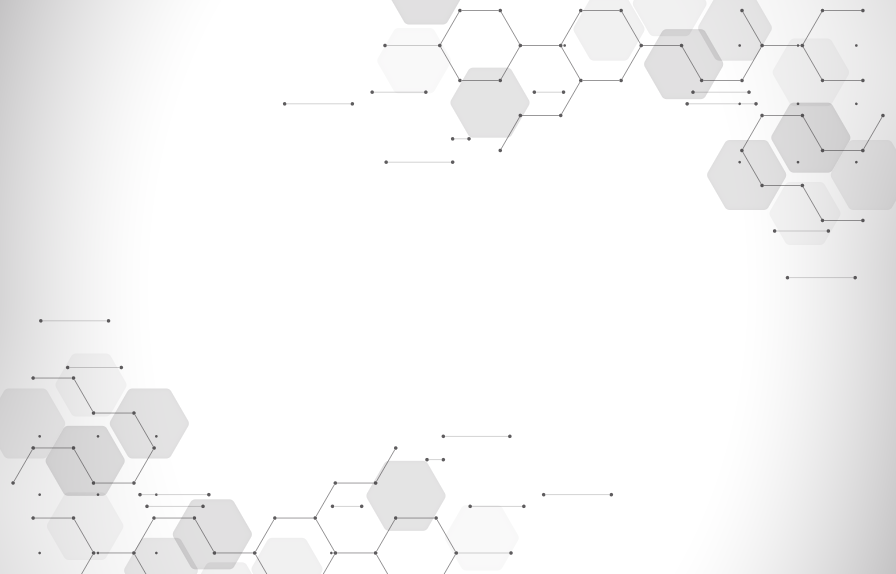
Give the GLSL for this background, as a Shadertoy shader.

```glsl
const vec2  SHEET = vec2(768.0, 492.0);        // design units, y measured downwards
const vec2  TWIN_SUM = vec2(768.0, 513.0);     // a point and its half-turn twin add up to this
const vec2  LATTICE_ORIGIN = vec2(411.5, 39.0);
const vec2  LATTICE_STEP = vec2(51.8, 30.0);
const float CELL_RADIUS = 34.6;
const float CORNER_ROUND = 5.0;
const vec2  GLOW_RADII = vec2(250.0, 365.0);
const float VIGNETTE = 0.42;
const float LINE_HALF = 0.35;
const float NODE_RADIUS = 1.5;
const vec3  PAPER = vec3(1.0);
const vec3  INK = vec3(0.16, 0.15, 0.16);
const vec3  SHADE_TINT = vec3(0.99, 1.01, 0.99);

// Filled plates: centre, apothem, darkness
const vec4 PLATES[12] = vec4[](
    vec4(640, 150, 30, 0.11), vec4(420, 88, 30, 0.105), vec4(586, 55, 30, 0.12),
    vec4(695, 118, 30, 0.12), vec4(630, 24, 28, 0.085), vec4(365, -9, 30, 0.12),
    vec4(746, 150, 30, 0.06), vec4(695, 62, 29, 0.035), vec4(522, 25, 27, 0.055),
    vec4(355, 52, 28, 0.025), vec4(690, 183, 27, 0.035), vec4(574, 3, 28, 0.055));

// Wire cells: lattice column, half row, bit mask of the six edges
const ivec3 CELLS[11] = ivec3[](
    ivec3(0, 0, 63), ivec3(2, 0, 63), ivec3(4, 0, 57), ivec3(6, 0, 30),
    ivec3(1, 1, 50), ivec3(0, 2, 32), ivec3(3, 1, 2), ivec3(5, 1, 18),
    ivec3(5, 3, 29), ivec3(6, 4, 26), ivec3(7, 3, 4));

// Horizontal rails: start x, end x, y
const vec3 RAILS[10] = vec3[](
    vec3(244, 302, 89), vec3(331, 388, 139), vec3(319, 365, 79), vec3(330, 377, 39),
    vec3(388, 402, 119), vec3(589, 648, 89), vec3(594, 642, 79), vec3(664, 710, 198),
    vec3(675, 733, 238), vec3(458, 483, 79));

float hash(vec2 p) {
    return fract(sin(dot(p, vec2(127.1, 311.7))) * 4375.85);
}

float hexagon(vec2 p, float apothem) {
    const vec3 k = vec3(-0.866, 0.5, 0.57735);
    p = abs(p);
    p -= 2.0 * min(dot(k.xy, p), 0.0) * k.xy;
    p -= vec2(clamp(p.x, -k.z * apothem, k.z * apothem), apothem);
    return length(p) * sign(p.y);
}

float segment(vec2 p, vec2 a, vec2 b) {
    vec2 pa = p - a, ba = b - a;
    return length(pa - ba * clamp(dot(pa, ba) / dot(ba, ba), 0.0, 1.0));
}

float cover(float d, float pixel) {
    return clamp(0.5 - d / pixel, 0.0, 1.0);
}

vec2 corner(int k) {
    float a = radians(60.0 * float(k));
    return CELL_RADIUS * vec2(cos(a), -sin(a));
}

// White oval with grey outside, lighter along the rising diagonal
float vignette(vec2 p) {
    vec2 n = (p - 0.5 * SHEET) / (0.5 * SHEET);
    float rim = max(length((p - 0.5 * SHEET) / GLOW_RADII) - 1.0, 0.0);
    float fade = mix(1.0, 0.5, smoothstep(0.0, 0.8, -n.x * n.y));
    return VIGNETTE * fade * pow(rim, 1.5);
}

float plateShade(vec2 p, float pixel) {
    float light = 1.0;
    for (int i = 0; i < 12; i++) {
        vec4 plate = PLATES[i];
        float d = hexagon(p - plate.xy, plate.z - CORNER_ROUND) - CORNER_ROUND;
        float edge = 1.0 + 0.2 * exp(min(d, 0.0) / 1.5);
        light *= 1.0 - plate.w * edge * cover(d, pixel);
    }
    return light;
}

float inkAmount(vec2 p, float pixel) {
    float wire = 1e4, rail = 1e4, node = 1e4;
    for (int i = 0; i < 11; i++) {
        vec2 q = p - LATTICE_ORIGIN - vec2(CELLS[i].xy) * LATTICE_STEP;
        for (int k = 0; k < 6; k++) {
            if ((CELLS[i].z >> k & 1) == 0) continue;
            vec2 a = corner(k), b = corner(k + 1);
            wire = min(wire, segment(q, a, b));
            node = min(node, min(length(q - a), length(q - b)));
        }
    }
    for (int i = 0; i < 10; i++) {
        vec2 a = RAILS[i].xz, b = RAILS[i].yz;
        rail = min(rail, segment(p, a, b));
        node = min(node, min(length(p - a), length(p - b)));
    }
    // Loose specks inside the right-hand cluster
    vec2 cell = floor((p - vec2(9.0, 14.0)) / 50.0);
    vec2 speck = cell * 50.0 + vec2(34.0, 39.0);
    if (speck.x > 400.0 + 1.6 * speck.y && hash(cell) > 0.4)
        node = min(node, length(p - speck) + 0.4);
    float lines = max(0.55 * cover(wire - LINE_HALF, pixel), 0.25 * cover(rail - LINE_HALF, pixel));
    return max(lines, 0.75 * cover(node - NODE_RADIUS, pixel));
}

void mainImage(out vec4 fragColor, in vec2 fragCoord) {
    vec2 uv = fragCoord / iResolution.xy;
    vec2 p = vec2(uv.x, 1.0 - uv.y) * SHEET;
    float pixel = SHEET.x / iResolution.x;

    // The lower half repeats the upper one, turned half round
    vec2 q = p.y > 0.5 * TWIN_SUM.y ? TWIN_SUM - p : p;

    vec3 color = PAPER - vignette(p) * SHADE_TINT;
    color *= 1.0 - (1.0 - plateShade(q, pixel)) * SHADE_TINT;
    color = mix(color, INK, inkAmount(q, pixel));
    fragColor = vec4(color, 1.0);
}
```
